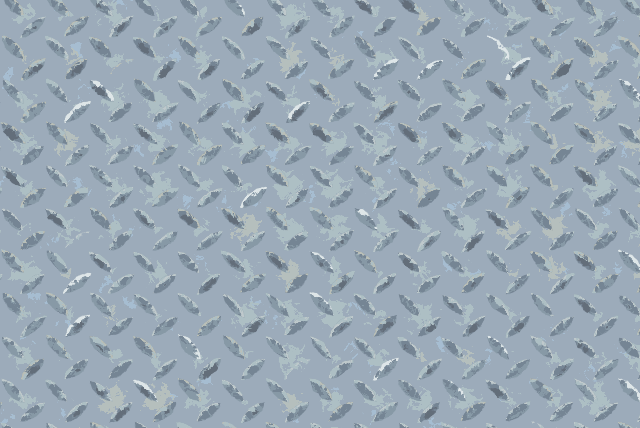
Reproduce this texture procedurally as a Shadertoy shader.

```glsl
const vec2 REPEATS = vec2(14.52, 10.0);

const vec3 PLATE     = vec3(0.61, 0.67, 0.73);
const vec3 SHADE     = vec3(0.46, 0.52, 0.58);
const vec3 SOFT      = vec3(0.53, 0.60, 0.65);
const vec3 CORE      = vec3(0.39, 0.43, 0.48);
const vec3 SCUFF     = vec3(0.68, 0.75, 0.77);
const vec3 RIM       = vec3(0.75, 0.79, 0.80);
const vec3 WARM_RIM  = vec3(0.73, 0.75, 0.72);
const vec3 BLUE_STAIN = vec3(0.65, 0.74, 0.82);

vec2 hash2(vec2 p) {
    vec2 k = vec2(dot(p, vec2(127.1, 311.7)), dot(p, vec2(269.5, 183.3)));
    return fract(sin(k) * 43758.5);
}

// Distance to the nearest scattered point
float cellular(vec2 p) {
    vec2 cell = floor(p), f = p - cell;
    float nearest = 4.0;
    for (int y = -1; y <= 1; y++)
    for (int x = -1; x <= 1; x++) {
        vec2 o = vec2(x, y);
        vec2 d = o + hash2(cell + o) - f;
        nearest = min(nearest, dot(d, d));
    }
    return sqrt(nearest);
}

// Ragged zero-centred noise: cellular octaves bent by sines
float ragged(vec2 p) {
    p += 0.04 * sin(p.yx * 13.0 + 2.0 * sin(p * 7.0));
    float sum = 0.0, weight = 0.5, scale = 4.5;
    for (int i = 0; i < 3; i++) {
        sum += weight * (cellular(p * scale + float(i) * 17.3) - 0.47);
        weight *= 0.6;
        scale *= 2.1;
    }
    return sum;
}

float cover(float d, float aa) {
    return smoothstep(-aa, aa, d);
}

// Light scuffs in the gap where two lugs nearly touch
vec3 addScuffs(vec3 col, vec2 p, vec2 centre, float grain, float aa) {
    vec2 q = p - centre;
    vec2 id = floor(q + 0.5);
    vec2 rnd = hash2(id + 41.0);
    float patchiness = 0.5 - cellular(p * 0.35);
    float radius = min(mix(0.02, 0.32, rnd.x) + 0.25 * patchiness, 0.3);
    float d = radius - length(q - id) + 0.7 * grain;
    vec3 tint = mix(SCUFF, WARM_RIM, 0.6 * step(0.8, rnd.y));
    return mix(col, tint, cover(d, aa));
}

vec3 addStains(vec3 col, vec2 p, float grain, float aa) {
    float d = 0.06 - cellular(p * 0.75 + 8.0) + 0.7 * grain;
    return mix(col, BLUE_STAIN, cover(d, aa));
}

// One family of raised lugs: shaded face below, bright rim above
vec3 addLugs(vec3 col, vec2 p, vec2 centre, float angle, float seed,
             float grain, float aa) {
    vec2 q = p - centre;
    vec2 id = floor(q + 0.5);
    vec2 rnd = hash2(id + seed);
    vec2 look = hash2(id + seed + 73.0);
    q -= id + 0.03 * (rnd - 0.5);

    float a = angle + 0.14 * (look.x - 0.5);
    vec2 axis = vec2(cos(a), sin(a));
    float u = dot(q, axis);
    float v = dot(q, vec2(-axis.y, axis.x));

    // Blunt lens outline
    float halfLength = mix(0.35, 0.39, rnd.x);
    float halfWidth = mix(0.11, 0.135, rnd.y);
    float edge = halfWidth * (1.0 - pow(abs(u) / halfLength, 2.5));
    float inside = cover(edge - abs(v) + 0.09 * grain, aa);

    // A few lugs are worn down until only a thin rim remains
    float worn = step(0.965, look.y);
    float depth = edge - v;

    vec3 face = mix(SHADE, SOFT, cover(0.10 * rnd.x - 0.03 + 0.5 * grain, aa));
    float coreSize = 0.09 * smoothstep(0.55, 1.0, look.x);
    float core = coreSize - length(vec2(0.45 * u, v + 0.03)) + 0.2 * grain;
    face = mix(face, CORE, cover(core, aa) * step(0.55, look.x));
    col = mix(col, face, inside * (1.0 - worn));

    // Ragged rim, with chips reaching into the face
    float thickness = mix(0.045, 0.085, look.y) * (1.0 - 0.4 * worn);
    float rim = inside * cover(thickness - depth + 0.3 * grain, aa);
    vec3 rimColour = mix(RIM, WARM_RIM, step(0.65, rnd.y));
    rimColour = mix(rimColour, SCUFF, cover(grain - 0.04, aa));
    rimColour = mix(rimColour, vec3(0.87, 0.90, 0.91), step(0.95, rnd.x));
    return mix(col, rimColour, rim);
}

void mainImage(out vec4 fragColor, in vec2 fragCoord) {
    vec2 p = fragCoord / iResolution.xy * REPEATS;
    float aa = 0.7 * REPEATS.y / iResolution.y;
    float grain = ragged(p);

    vec3 col = addStains(PLATE, p, grain, aa);
    col = addScuffs(col, p, vec2(0.57, 0.64), grain, aa);
    col = addLugs(col, p, vec2(0.29, 0.88), -0.79, 5.0, grain, aa);
    col = addLugs(col, p, vec2(0.74, 0.375), 0.70, 29.0, grain, aa);
    fragColor = vec4(col, 1.0);
}
```
